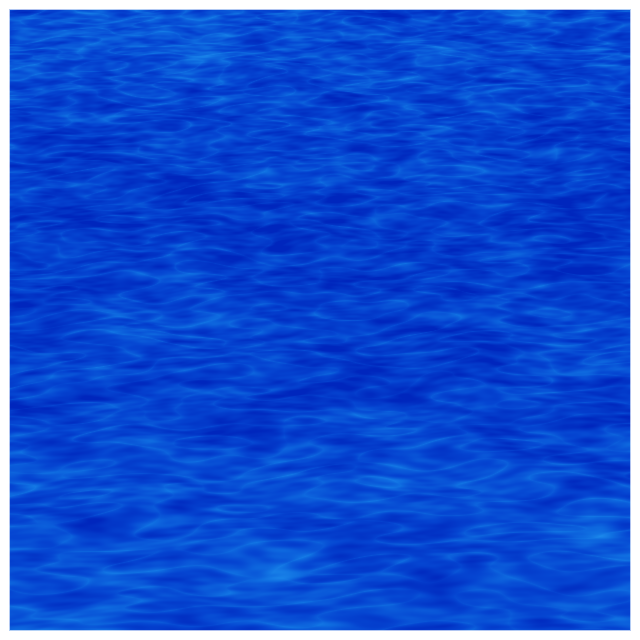
A three.js fragment shader for this texture:

```glsl
varying vec2 vUv;

#define MARGIN 0.0151
#define EDGE_SOFTNESS 0.001
#define WAVE_DENSITY vec2(8.0, 40.0)
#define PERSPECTIVE 1.2
#define CROSSING 0.35
#define CONTRAST 0.48
#define CREST_STRENGTH 0.7
#define CREST_SHARPNESS 9.0
#define DEEP_BLUE vec3(0.0, 0.15, 0.74)
#define SEA_BLUE vec3(0.02, 0.27, 0.82)
#define CREST_BLUE vec3(0.06, 0.43, 0.88)
#define GLINT_BLUE vec3(0.12, 0.56, 0.93)

float hash(vec2 p) {
  vec3 q = fract(p.xyx * 0.1031);
  q += dot(q, q.yzx + 33.33);
  return fract((q.x + q.y) * q.z);
}

float cornerSlope(vec2 cell, vec2 offset) {
  float angle = 6.2832 * hash(cell);
  return dot(vec2(cos(angle), sin(angle)), offset);
}

float gradientNoise(vec2 p) {
  vec2 i = floor(p);
  vec2 f = p - i;
  vec2 u = f * f * f * (f * (f * 6.0 - 15.0) + 10.0);
  vec2 e = vec2(1.0, 0.0);
  float low = mix(cornerSlope(i, f), cornerSlope(i + e, f - e), u.x);
  float high = mix(cornerSlope(i + e.yx, f - e.yx), cornerSlope(i + 1.0, f - 1.0), u.x);
  return mix(low, high, u.y);
}

// Ripples get denser toward the top, as on a receding surface
vec2 seaPlane(vec2 uv) {
  float x = (uv.x - 0.5) * (1.0 + PERSPECTIVE * uv.y);
  float y = uv.y + 0.5 * PERSPECTIVE * uv.y * uv.y;
  return vec2(x, y) * WAVE_DENSITY;
}

// Thin bright lines along the zero crossings of the noise
float crestLines(vec2 p) {
  return exp(-CREST_SHARPNESS * abs(gradientNoise(p))) - 0.32;
}

float waveHeight(vec2 p) {
  p.y += 0.8 * gradientNoise(p * vec2(0.5, 0.3) + 71.0);
  float height = 0.0;
  float frequency = 0.45;
  float shear = CROSSING;
  for (int i = 0; i < 4; i++) {
    float octave = float(i);
    float amplitude = 1.0 - 0.28 * abs(octave - 1.2);
    vec2 q = vec2(p.x, p.y + shear * p.x) * frequency;
    height += amplitude * gradientNoise(q + 37.0 * (octave + 1.0));
    frequency *= 1.87;
    shear *= -0.9;
  }
  vec2 crestPoint = vec2(p.x, p.y - 0.5 * CROSSING * p.x);
  return height + CREST_STRENGTH * crestLines(crestPoint * 0.8 + 211.0);
}

vec3 waterColor(float light) {
  vec3 color = mix(DEEP_BLUE, SEA_BLUE, clamp(light * 2.0, 0.0, 1.0));
  color = mix(color, CREST_BLUE, clamp(light * 2.0 - 1.0, 0.0, 1.0));
  return mix(color, GLINT_BLUE, clamp(light * 2.0 - 2.0, 0.0, 1.0));
}

void main() {
  // Broad bands of lighter and darker water
  float patches = 0.3 * gradientNoise(vUv * vec2(2.5, 7.0) + 13.0);
  float shade = 0.1 * cos(6.2832 * (vUv.y - 0.08)) - 0.02;
  float light = 0.5 + CONTRAST * waveHeight(seaPlane(vUv)) + patches + shade;

  // White border
  vec2 inset = min(vUv, 1.0 - vUv);
  float inside = smoothstep(MARGIN - EDGE_SOFTNESS, MARGIN + EDGE_SOFTNESS, min(inset.x, inset.y));
  gl_FragColor = vec4(mix(vec3(1.0), waterColor(light), inside), 1.0);
}
```
